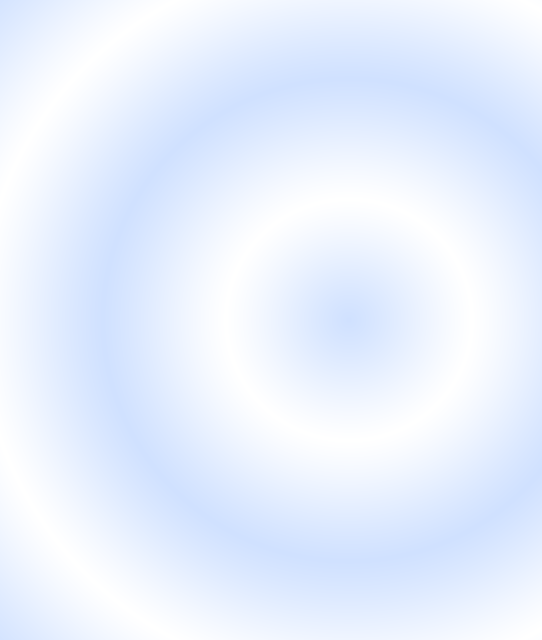
A Shadertoy shader for this background:

```glsl
// Soft concentric rings fading between pale blue and white.

// Triangle wave: 0 at whole numbers, 1 halfway between them.
float triangleWave(float x) {
    return 1.0 - abs(2.0 * fract(x) - 1.0);
}

void mainImage(out vec4 fragColor, in vec2 fragCoord) {
    // Offset from the ring centre, in canvas heights
    vec2 offset = (fragCoord - vec2(0.644, 0.5) * iResolution.xy) / iResolution.y;

    // Slightly wide rings, one period per blue band
    float radius = length(offset / vec2(1.02, 1.0));
    float wave = triangleWave(radius / 0.377);

    // Ease the crests a little so the bands have no hard crease
    float whiteness = mix(wave, smoothstep(0.0, 1.0, wave), 0.25);

    vec3 paleBlue = vec3(0.815, 0.882, 1.0);
    vec3 white = vec3(1.0);
    fragColor = vec4(mix(paleBlue, white, whiteness), 1.0);
}
```
